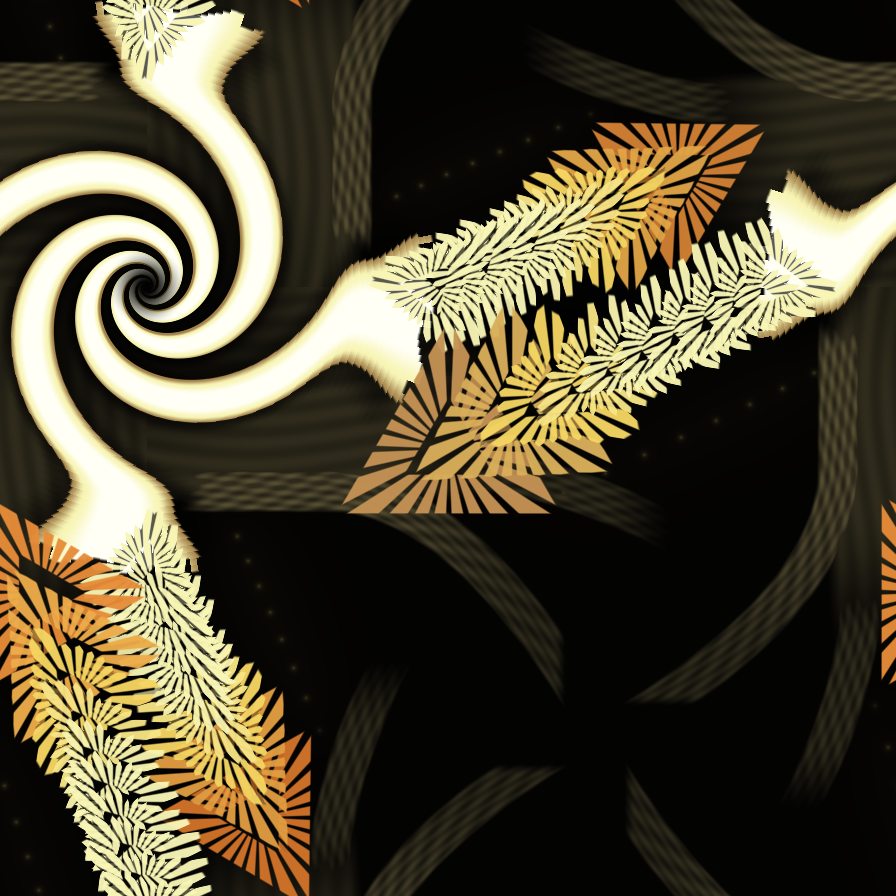
Give the GLSL for this background, as a Shadertoy shader.

```glsl
const vec2 SPIRAL_CENTER = vec2(0.164, 0.680);
const float ARM_GROWTH = 0.441;
const float ARM_RADIUS = 0.117;
const float ARM_REST_ANGLE = -0.12;
const float ARM_END = 0.305;
const float SPOKES = 24.0;
const float INNER_SIZE = 0.40;
const int FANS = 10;
const vec3 NIGHT = vec3(0.012, 0.010, 0.008);
const vec3 OLIVE = vec3(0.22, 0.20, 0.13);
const vec3 TAN = vec3(0.64, 0.51, 0.29);
const vec3 CREAM = vec3(0.97, 0.96, 0.71);
const vec3 WHITE = vec3(1.00, 1.00, 0.96);
const vec3 YELLOW = vec3(0.96, 0.84, 0.38);
const vec3 BRONZE = vec3(0.77, 0.57, 0.33);
const vec3 ORANGE = vec3(0.82, 0.50, 0.20);
const float PI = 3.14159265;

float pixel;

float hash(vec2 p) {
    return fract(sin(dot(p, vec2(127.1, 311.7))) * 43758.5453);
}

vec2 rotate(vec2 p, float a) {
    float c = cos(a), s = sin(a);
    return vec2(c * p.x - s * p.y, s * p.x + c * p.y);
}

float softMin(float a, float b, float k) {
    float h = max(k - abs(a - b), 0.0) / k;
    return min(a, b) - h * h * k * 0.25;
}

// Woven band around the height 'mid', with a local slope
float ribbon(vec2 p, float mid, float slope) {
    float d = (p.y - mid) / sqrt(1.0 + slope * slope);
    float weave = 0.75 + 0.15 * sin(d * 650.0 + p.x * 60.0) + 0.15 * sin(d * 420.0 - p.x * 190.0);
    return smoothstep(0.025, 0.019, abs(d)) * weave;
}

// Olive field and ribbons of one quadrant
vec3 quadrant(vec2 p) {
    float bend = max(p.x - 0.2, 0.0);
    float mid = -0.228 - 2.85 * bend * bend;
    float inside = smoothstep(-0.245, -0.225, p.y) * step(p.y, 0.0) * step(p.x, 0.5);
    float lines = 0.88 + 0.12 * sin(p.y * 260.0 + 3.0 * sin(p.x * 14.0));
    float field = inside * (1.0 - smoothstep(0.24, 0.44, p.x)) * lines;
    float first = ribbon(p, mid, -5.7 * bend) * smoothstep(0.03, 0.07, p.x)
                * (1.0 - smoothstep(0.455, 0.47, p.x)) * mix(1.25, 0.65, smoothstep(0.2, 0.45, p.x));
    float late = max(p.x - 0.38, 0.0);
    float second = ribbon(p, -0.205 - 0.9 * late * late - 0.15 * late, -1.8 * late - 0.15)
                 * smoothstep(0.30, 0.40, p.x) * (1.0 - smoothstep(0.50, 0.60, p.x));
    return OLIVE * max(field * 0.85, max(first * 1.15, second * 0.8));
}

// Four spiral arms that straighten away from the centre
void drawArms(inout vec3 color, vec2 p) {
    float r = max(length(p), 0.0005);
    float curl = -0.5 * PI + log(r / ARM_RADIUS) / ARM_GROWTH;
    float turn = atan(p.y, p.x) - softMin(curl, ARM_REST_ANGLE, 0.2);
    float phase = mod(turn + PI * 0.25, PI * 0.5) - PI * 0.25;
    float halfWidth = mix(0.50, 0.24, smoothstep(0.09, 0.24, r)) + 0.07 * smoothstep(0.25, 0.31, r);
    halfWidth += 0.012 * (fract(r * 130.0) - 0.5) * smoothstep(0.1, 0.2, r);
    float s = abs(phase) / halfWidth;
    color *= mix(0.12, 1.0, smoothstep(0.06, 0.22, r));
    color *= mix(0.45, 1.0, smoothstep(1.0, 1.7, s + smoothstep(0.28, 0.34, r)));
    float shade = s + 0.25 * (1.0 - smoothstep(0.02, 0.15, r)) * sign(phase) * s;
    vec3 arm = mix(WHITE, CREAM, smoothstep(0.35, 0.75, shade));
    arm = mix(arm, TAN, smoothstep(0.72, 1.02, shade));
    arm *= smoothstep(0.002, 0.045, r);
    float edge = 0.015 + pixel / (r * halfWidth);
    float jag = 0.018 * hash(vec2(floor(phase * 40.0), 3.0));
    float mask = (1.0 - smoothstep(1.0 - edge, 1.0 + edge, s))
               * (1.0 - smoothstep(ARM_END, ARM_END + 0.004, r - jag));
    color = mix(color, arm, mask);
}

// Triangular fan of spokes; its tip points along 'angle'
void drawFan(inout vec3 color, vec2 p, float angle, float size, vec3 tint, float leafy, float id) {
    vec2 l = rotate(p, -angle);
    float d = max(-l.x, 0.5 * l.x + 0.866 * abs(l.y));
    float u = (atan(l.y, l.x) / (2.0 * PI) + 0.5) * SPOKES;
    float reach = size * (1.0 + leafy * 0.28 * (hash(vec2(floor(u), id)) - 0.5));
    float across = abs(fract(u) - 0.5);
    reach -= leafy * across * size * 0.45;
    float blur = pixel * SPOKES / (2.0 * PI * max(length(l), 0.01));
    float spoke = 1.0 - smoothstep(0.34 - blur, 0.34 + blur, across);
    float ring = smoothstep(-pixel, pixel, d - size * INNER_SIZE)
               * (1.0 - smoothstep(-pixel, pixel, d - reach));
    color = mix(color, NIGHT, ring * (1.0 - spoke) * leafy * 0.65);
    color = mix(color, tint, ring * spoke * 0.96);
    float spark = length(l + vec2(0.11, 0.0));
    color += YELLOW * leafy * (0.25 * exp(-spark * 500.0) + 0.012 * exp(-spark * 35.0));
}

// Row of fans, from the large coloured end to the pale start
void drawRow(inout vec3 color, vec2 p, vec2 end, vec2 start, vec2 angles, float size, vec3 endTint) {
    for (int i = 0; i < FANS; i++) {
        float t = float(i) / float(FANS - 1);
        vec2 center = mix(end, start, pow(t, 0.75));
        vec3 tint = mix(endTint, YELLOW, smoothstep(0.0, 0.25, t));
        tint = mix(tint, CREAM, smoothstep(0.2, 0.5, t));
        float fanSize = mix(size, 0.043, smoothstep(0.0, 0.4, t));
        drawFan(color, p - center, mix(angles.x, angles.y, t), fanSize, tint, smoothstep(0.05, 0.4, t), float(i));
    }
}

void mainImage(out vec4 fragColor, in vec2 fragCoord) {
    pixel = 1.0 / iResolution.y;
    vec2 p = fract(fragCoord * pixel - SPIRAL_CENTER + 0.5) - 0.5;
    vec3 color = NIGHT;
    vec2 q = p;
    for (int i = 0; i < 4; i++) {
        color = max(color, quadrant(vec2(fract(q.x), q.y)));
        q = vec2(-q.y, q.x);
    }
    drawArms(color, p);

    // Two strips, across and down, each with a pair of rows
    for (int i = 0; i < 2; i++) {
        float down = float(i);
        vec2 strip = i == 0 ? p : vec2(-p.y, p.x);
        strip.x = fract(strip.x);
        vec2 lowEnd = mix(vec2(0.337, -0.181), vec2(0.341, -0.118), down);
        drawRow(color, strip, vec2(0.592, 0.124), vec2(0.315, -0.003),
                vec2(4.70, 5.05), 0.058, mix(ORANGE, ORANGE * vec3(1.0, 0.9, 0.8), down));
        drawRow(color, strip, lowEnd, vec2(0.704, 0.006),
                vec2(1.57, 1.95), mix(0.072, 0.062, down), mix(BRONZE, ORANGE * 1.1, down));
    }
    fragColor = vec4(clamp(color, 0.0, 1.0), 1.0);
}
```
